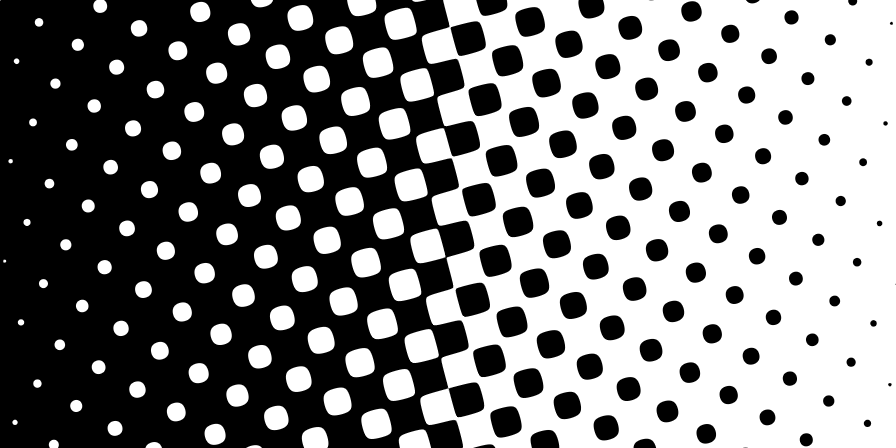
This pattern is drawn by a Shadertoy shader. Its source:

```glsl
// Halftone ramp: a black to white horizontal gradient, screened by a rotated
// cosine dot lattice. White dots grow into a checkerboard at the middle,
// then black dots shrink away; edges are smoothed by the field's slope.

const float TAU = 6.2831853;
const float CELLS_PER_HEIGHT = 10.0;
const float SCREEN_ANGLE = TAU / 12.0;
const vec3 INK = vec3(0.0);
const vec3 PAPER = vec3(1.0);

vec2 rotate(vec2 p, float angle) {
    float c = cos(angle), s = sin(angle);
    return vec2(c * p.x - s * p.y, s * p.x + c * p.y);
}

// Spot function from 0 to 1, peaking at whole lattice points
float dotScreen(vec2 p, float frequency, float angle) {
    vec2 wave = cos(TAU * frequency * rotate(p, angle));
    return 0.5 + 0.25 * (wave.x + wave.y);
}

// Coverage of the region where the field is positive, one pixel soft
float coverage(float field) {
    float slope = length(vec2(dFdx(field), dFdy(field)));
    return clamp(field / max(slope, 1e-5) + 0.5, 0.0, 1.0);
}

void mainImage(out vec4 fragColor, in vec2 fragCoord) {
    // The lattice is anchored at the upper left corner, in canvas heights
    vec2 fromTopLeft = vec2(fragCoord.x, fragCoord.y - iResolution.y) / iResolution.y;
    float tone = fragCoord.x / iResolution.x;

    // Paper shows wherever the spot exceeds the darkness of the ramp
    float spot = dotScreen(fromTopLeft, CELLS_PER_HEIGHT, SCREEN_ANGLE);
    float paperAmount = coverage(spot + tone - 1.0);

    fragColor = vec4(mix(INK, PAPER, paperAmount), 1.0);
}
```
